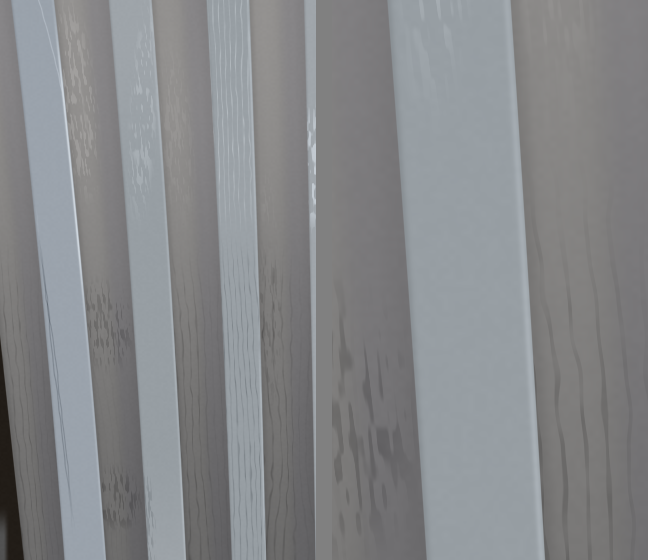
Left: the whole. Right: its middle third, enlarged.
This texture is drawn by a WebGL 2 fragment shader. Its source:

```glsl
#version 300 es
precision highp float;
// Leaning pale slats with wood grain, separated by shaded grey grooves.
uniform vec2 u_resolution;
out vec4 fragColor;

const float PITCH = 0.309;        // slat spacing along the top, in canvas widths
const float FIRST_SLAT = 0.035;   // left edge of the first slat at the top
const float LEAN = 0.174;         // sideways drift from top to bottom
const float CONVERGE = 0.143;     // perspective narrowing toward the bottom
const float BOW = 0.22;           // curvature of the lean
const float FACE_WIDTH = 0.44;    // raised share of each repeat
const float STRANDS = 7.0;        // grain lines across one slat
const vec3 FACE_LIGHT = vec3(0.65, 0.67, 0.69);
const vec3 FACE_DIM = vec3(0.57, 0.60, 0.62);
const vec3 GROOVE_TOP = vec3(0.56, 0.553, 0.547);
const vec3 GROOVE_LOW = vec3(0.405, 0.402, 0.40);
const vec3 WALL_TINT = vec3(0.955, 0.955, 0.98);
const vec3 GAP_DARK = vec3(0.13, 0.11, 0.09);
const vec3 GLINT = vec3(0.82, 0.85, 0.88);

float hash(vec2 p) {
  return fract(sin(dot(p, vec2(127.1, 311.7))) * 43758.5453);
}

float noise(vec2 p) {
  vec2 i = floor(p), f = fract(p);
  f = f * f * (3.0 - 2.0 * f);
  return mix(mix(hash(i), hash(i + vec2(1, 0)), f.x),
             mix(hash(i + vec2(0, 1)), hash(i + vec2(1, 1)), f.x), f.y);
}

// Soft elliptical mask
float blob(vec2 p, vec2 center, vec2 radius) {
  return 1.0 - smoothstep(0.45, 1.0, length((p - center) / radius));
}

float stroke(float d, float halfWidth, float aa) {
  return 1.0 - smoothstep(halfWidth - aa, halfWidth + aa, abs(d));
}

// Long wavering grain lines running down the board
float strands(vec2 p, float count, float seed, float aa) {
  float warp = 1.5 * noise(vec2(p.x * 1.5 + seed, p.y * 5.0))
             + 0.3 * noise(vec2(p.x * 9.0 + seed, p.y * 45.0));
  float broken = 0.2 + 0.8 * noise(vec2(p.x * count * 1.5 + seed, p.y * 60.0));
  return stroke(fract(p.x * count + warp) - 0.5, 0.09, aa * count) * broken;
}

// Only on slat or groove number n
float only(float k, float n) {
  return 1.0 - step(0.5, abs(k - n));
}

void main() {
  vec2 uv = gl_FragCoord.xy / u_resolution;
  float t = 1.0 - uv.y;

  // Undo lean and perspective, then split into repeats
  float sweep = t + BOW * t * (1.0 - t);
  float scale = 1.0 - CONVERGE * sweep;
  float q = ((uv.x - LEAN * sweep) / scale - FIRST_SLAT) / PITCH;
  float aa = 0.8 / (u_resolution.x * PITCH * scale);
  float face = FACE_WIDTH + t * (0.08 - 0.045 * max(q, 0.0));
  float k = floor(q + 0.28);
  float x = q - k;
  float onFace = smoothstep(-aa, aa, x) * (1.0 - smoothstep(face - aa, face + aa, x));
  onFace *= step(-0.5, k);
  vec2 f = vec2(x / face, t);
  bool leftSide = x < face * 0.5;
  float gk = leftSide ? k - 1.0 : k;
  vec2 g = vec2((x + (leftSide ? 1.0 : 0.0) - face) / (1.0 - face), t);
  g.x = clamp(g.x, 0.0, 1.0);

  // Fine dashes, glossy near the top and dark lower down
  float dash = smoothstep(0.5, 0.75, noise(vec2(q * 64.0 - t * 14.0, t * 62.0)));
  float lower = smoothstep(0.3, 0.55, t);
  float tone = mix(0.075, -0.085, lower);

  // Groove: floor, bend, side wall, contact shadow
  vec3 groove = mix(GROOVE_TOP, GROOVE_LOW, smoothstep(0.0, 1.1, t));
  float wall = smoothstep(0.45, 0.72, g.x);
  groove *= mix(vec3(1.0), WALL_TINT, wall);
  groove *= 1.0 + 0.035 * sin(3.14 * clamp(g.x / 0.55, 0.0, 1.0)) - 0.04 * smoothstep(0.75, 1.0, g.x);
  groove *= 1.0 - 0.07 * (1.0 - smoothstep(0.0, 0.12, g.x));
  groove *= 0.98 + 0.04 * noise(vec2(q * 3.0, t * 4.0));
  float gDash = only(gk, 0.0) * (blob(g, vec2(0.25, 0.18), vec2(0.45, 0.22))
              + blob(g, vec2(0.4, 0.58), vec2(0.7, 0.1))
              + blob(g, vec2(0.35, 0.89), vec2(0.7, 0.07)));
  gDash += only(gk, 1.0) * 0.4 * blob(g, vec2(0.3, 0.25), vec2(0.4, 0.2));
  gDash += only(gk, 2.0) * 0.7 * blob(g, vec2(0.2, 0.52), vec2(0.28, 0.24));
  float gLines = strands(g, 6.0, gk * 7.3 + 20.0, aa / (1.0 - face));
  float gMask = smoothstep(0.3, 0.6, t) * (1.0 - only(gk, 0.0) * 0.8) * (1.0 - 0.7 * wall);
  groove += tone * (0.8 * gDash * dash + 0.9 * gLines * gMask);

  // Face: broad sheen and grain that differs from slat to slat
  float sheen = 0.68 - 0.45 * only(k, 1.0) * blob(f, vec2(0.5, 0.56), vec2(2.0, 0.5))
              - 0.3 * only(k, 2.0) + 0.25 * (noise(vec2(k * 5.0, t * 3.0)) - 0.5);
  vec3 board = mix(FACE_DIM, FACE_LIGHT, clamp(sheen, 0.0, 1.0));
  board += only(k, 0.0) * vec3(-0.012, -0.004, 0.012);
  float fa = aa / face;
  float fLines = only(k, 2.0) * strands(f, STRANDS, 3.0, fa);
  float wander = 0.05 * noise(vec2(t * 16.0, 4.0)) + 0.03 * noise(vec2(t * 60.0, 9.0));
  float veins = stroke(f.x - 0.33 * (t - 0.36) - wander, 0.013, fa)
              + stroke(f.x - 0.48 * (t - 0.42) - 0.09 + wander, 0.012, fa);
  fLines += only(k, 0.0) * 0.9 * veins * smoothstep(0.36, 0.42, t) * (1.0 - smoothstep(0.8, 0.97, t));
  fLines += only(k, 0.0) * 0.7 * stroke(f.x - 0.62 - 1.8 * t - wander, 0.014, fa);
  float fDash = only(k, 1.0) * (blob(f, vec2(0.95 - 1.7 * t, 0.21), vec2(0.4, 0.25))
              + blob(f, vec2(0.05, 0.93), vec2(0.25, 0.12)));
  board += tone * (1.5 * fLines + 0.8 * fDash * dash);
  float speckle = only(k, 3.0) * smoothstep(0.5, 0.7, noise(vec2(q * 40.0, t * 75.0)))
                * blob(f, vec2(0.2, 0.3), vec2(1.0, 0.13));
  board = mix(board, GLINT, 0.7 * speckle);

  // Worn left arris and glossy right arris
  board *= 1.0 - 0.09 * exp(-pow(x / 0.016, 2.0));
  float gloss = 0.15 + 0.75 * only(k, 0.0) * blob(vec2(0.0, t), vec2(0.0, 0.3), vec2(1.0, 0.28))
              + 0.25 * noise(vec2(k * 3.0, t * 9.0));
  board = mix(board, GLINT, gloss * exp(-pow((x - face + 0.014) / 0.013, 2.0)));

  vec3 color = mix(groove, board, onFace);

  // Dark opening beyond the panel at the lower left
  float edge = 0.19 * (t - 0.6) - uv.x;
  float px = 0.8 / u_resolution.x;
  vec3 gap = mix(GAP_DARK, vec3(0.32), smoothstep(0.9, 0.96, t) * (1.0 - smoothstep(0.01, 0.03, uv.x)));
  color = mix(color, gap, smoothstep(-px, px, edge));
  color += 0.01 * (noise(uv * vec2(150.0, 267.0)) - 0.5);
  fragColor = vec4(color, 1.0);
}
```
